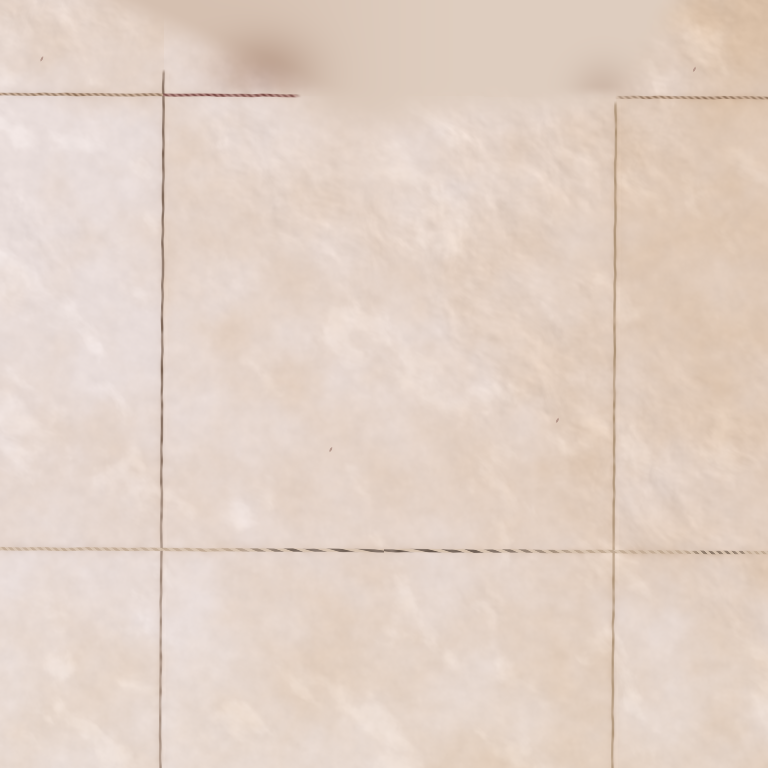
Reproduce this texture procedurally as a WebGL 2 fragment shader.

```glsl
#version 300 es
precision highp float;
// Large cream stone tiles with thin, slightly tilted grout lines.
// Layered value noise gives mottling and diagonal relief; the grout is
// twisted like cord, and a soft smear hides part of the upper joint.

uniform vec2 u_resolution;
out vec4 fragColor;

float hash(vec2 p) {
  return fract(sin(dot(p, vec2(127.1, 311.7))) * 43758.5453);
}

float noise(vec2 p) {
  vec2 i = floor(p), f = fract(p);
  f = f * f * (3.0 - 2.0 * f);
  return mix(mix(hash(i), hash(i + vec2(1, 0)), f.x),
             mix(hash(i + vec2(0, 1)), hash(i + vec2(1, 1)), f.x), f.y);
}

float fbm(vec2 p) {
  float sum = 0.0, amp = 0.5;
  for (int i = 0; i < 5; i++) {
    sum += amp * noise(p);
    p = mat2(1.6, 1.2, -1.2, 1.6) * p + 7.3;
    amp *= 0.5;
  }
  return sum;
}

// Height of the stone, slightly stretched along the falling diagonal
float relief(vec2 p) {
  vec2 along = vec2(p.x - p.y, p.x + p.y) * 0.707;
  along += 0.05 * fbm(p * 9.0);
  return fbm(along * vec2(15.0, 25.0));
}

// Antialiased line of a given half width
float stroke(float d, float halfWidth, float pixel) {
  return 1.0 - smoothstep(halfWidth - pixel, halfWidth + pixel, abs(d));
}

vec3 stone(vec2 p, vec2 tile) {
  // Rosy on the left and below, tan toward the right edge and the top
  float warmth = 0.06 + 0.40 * p.x + 0.42 * p.x * p.x * smoothstep(-0.3, 0.8, p.y);
  warmth += 0.30 * smoothstep(0.84, 1.0, p.y);
  warmth += 0.75 * (fbm(p * 5.0 + tile * 3.7) - 0.48);
  warmth += 0.65 * (fbm(p * 16.0 + 5.0) - 0.48);
  vec3 col = mix(vec3(0.912, 0.862, 0.845), vec3(0.862, 0.765, 0.678),
                 clamp(warmth, -0.05, 1.1));
  col += vec3(0.008, 0.013, 0.012) * smoothstep(0.35, 0.0, p.y);

  // Lit relief in rough patches of the upper right, pale veins and fine grain
  float rough = smoothstep(0.42, 0.65, fbm(p * 6.0 + 11.0));
  rough *= smoothstep(0.4, 1.0, p.x * 0.6 + p.y);
  float slope = relief(p + vec2(0.002)) - relief(p - vec2(0.002));
  col += slope * (0.04 + 0.17 * rough);
  col += vec3(0.03, 0.034, 0.036) * smoothstep(0.57, 0.77, relief(p + 4.0));
  col += 0.04 * (fbm(p * 75.0) - 0.48);
  return col + 0.008 * (hash(tile + 2.0) - 0.5);
}

// Sparse faint flecks, one candidate in each cell of a grid
float flecks(vec2 p, float pixel) {
  vec2 cell = floor(p * 6.0);
  vec2 spot = 0.2 + 0.6 * vec2(hash(cell + 3.1), hash(cell + 8.4));
  vec2 d = (p * 6.0 - cell - spot) / 6.0;
  d.x -= 0.4 * d.y;
  return step(0.83, hash(cell)) * stroke(length(d * vec2(1.4, 0.7)), 0.002, pixel);
}

void main() {
  vec2 p = gl_FragCoord.xy / u_resolution;
  float pixel = 0.75 / min(u_resolution.x, u_resolution.y);

  // Tilted tile grid: nearest joint index and signed distance to it
  vec2 pitch = vec2(0.589, 0.592);
  vec2 grid = (p + 0.005 * vec2(-p.y, p.x) - vec2(0.2085, 0.2855)) / pitch;
  vec2 joint = floor(grid + 0.5);
  vec2 d = (grid - joint) * pitch;
  d += 0.0012 * (vec2(noise(p.yx * 70.0), noise(p * 70.0 + 9.0)) - 0.5);

  vec3 col = stone(p, floor(grid));
  col = mix(col, vec3(0.60, 0.46, 0.42), 0.6 * flecks(p, pixel));

  // Parts where the joints show
  float topEnd = mix(0.907, 0.866, joint.x);
  float uprightSpan = 1.0 - smoothstep(-0.004, 0.004, p.y - topEnd);
  float gap = smoothstep(0.38, 0.394, p.x) * (1.0 - smoothstep(0.800, 0.808, p.x));
  float levelSpan = 1.0 - gap * joint.y;

  // Soft uneven shade and a pale lip beside every joint
  float shade = max(uprightSpan * exp(-abs(d.x) / 0.004), levelSpan * exp(-abs(d.y) / 0.004));
  col -= vec3(0.05, 0.065, 0.08) * shade * (0.4 + noise(p * 90.0));
  col += 0.02 * uprightSpan * stroke(d.x - 0.005, 0.002, pixel) * noise(p * 50.0);

  // Vertical joints: dark on the left, tan and fainter on the right
  float upright = stroke(d.x, 0.0015, pixel) * uprightSpan;
  vec3 uprightCol = mix(vec3(0.45, 0.36, 0.30), vec3(0.67, 0.57, 0.46), joint.x);
  uprightCol += 0.16 * smoothstep(0.6, 0.1, p.y) * (1.0 - joint.x);
  col = mix(col, uprightCol, upright * (0.5 + 0.5 * noise(p * 110.0)));

  // Lower joint: cord whose dashes lengthen toward the middle
  float x = p.x - 0.5;
  float phase = 600.0 * x * x + 100.0 * abs(x);
  float twist = smoothstep(-0.5, 0.5, sin(phase + d.y * 700.0 * sign(x) + 0.3));
  float worn = smoothstep(0.28, 0.40, p.x) * (1.0 - smoothstep(0.62, 0.78, p.x));
  worn = max(worn, 0.6 * smoothstep(0.89, 0.92, p.x) * (1.0 - smoothstep(0.965, 0.975, p.x)));
  vec3 pale = vec3(0.84, 0.76, 0.68);
  vec3 lowCol = mix(mix(pale, vec3(0.75, 0.66, 0.57), twist),
                    mix(pale, vec3(0.40, 0.34, 0.30), twist), worn);

  // Upper joint: fine cord, reddish beyond the left vertical
  float red = step(0.212, p.x) * step(p.x, 0.5);
  vec3 highCol = mix(vec3(0.55, 0.44, 0.35), vec3(0.45, 0.27, 0.25), red);
  highCol += 0.22 * (0.5 + 0.5 * sin(p.x * 690.0 + d.y * 900.0));
  float level = stroke(d.y, mix(0.0021, 0.0018, joint.y), pixel) * levelSpan;
  level *= 0.65 + 0.35 * noise(p * 100.0 + 3.0);
  col = mix(col, mix(lowCol, highCol, joint.y), level);

  // Smooth smear along the top, darker at its left end
  float left = 0.40 - 2.2 * max(p.y - 0.885, 0.0);
  float smear = smoothstep(left - 0.05, left + 0.05, p.x);
  smear *= 1.0 - smoothstep(-0.02, 0.06, p.x - 0.79 - 0.6 * (p.y - 0.87));
  smear *= smoothstep(0.83, 0.89, p.y + 0.03 * (noise(p * 14.0) - 0.5));
  vec3 smearCol = mix(vec3(0.835, 0.752, 0.690), vec3(0.872, 0.805, 0.750),
                      smoothstep(0.2, 0.65, p.x));
  col = mix(col, smearCol, smear);

  // Brown stains where the smear meets the broken joints
  vec2 a = (p - vec2(0.345, 0.905)) * vec2(0.75, 1.0), b = p - vec2(0.785, 0.88);
  float stain = exp(-dot(a, a) / 0.0024) + 0.6 * exp(-dot(b, b) / 0.0016);
  col -= vec3(0.11, 0.14, 0.15) * stain * smoothstep(0.868, 0.890, p.y);

  fragColor = vec4(clamp(col, 0.0, 1.0), 1.0);
}
```
